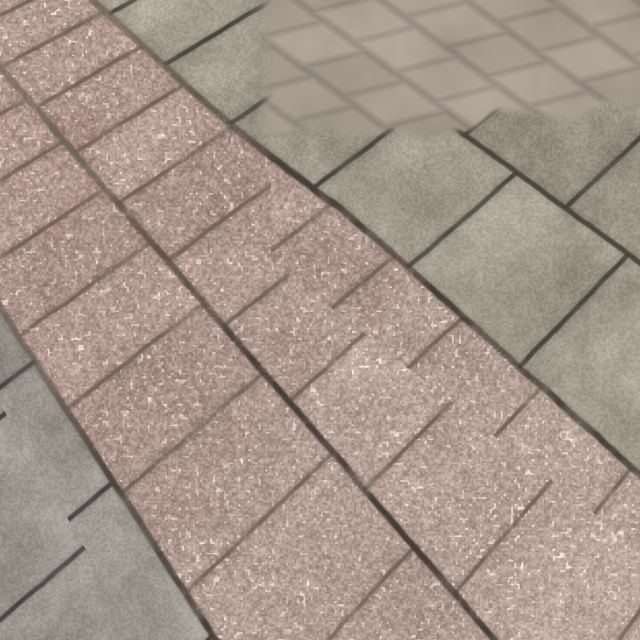
Reproduce this texture procedurally as a WebGL 1 fragment shader.

```glsl
precision highp float;
// Weathered paving seen at an angle: a two-course band of speckled red brick
// between grey slabs, with a soft, out-of-focus patch at the upper right.
// Two vanishing points give ground coordinates; joints are distances in them.
uniform vec2 u_resolution;

float hash(vec2 p) {
  vec3 q = fract(vec3(p.xyx) * 0.1031);
  q += dot(q, q.yzx + 33.33);
  return fract((q.x + q.y) * q.z);
}

float noise(vec2 p) {
  vec2 i = floor(p), f = fract(p);
  f = f * f * (3.0 - 2.0 * f);
  return mix(mix(hash(i), hash(i + vec2(1, 0)), f.x),
             mix(hash(i + vec2(0, 1)), hash(i + vec2(1, 1)), f.x), f.y);
}

float fbm(vec2 p) {
  float sum = 0.0, amp = 0.5;
  for (int i = 0; i < 4; i++) {
    sum += amp * noise(p);
    p = p * 2.03 + 17.3;
    amp *= 0.5;
  }
  return sum;
}

// Distance to the nearest of evenly spaced joints.
float repeatDist(float x, float start, float gap) {
  return abs(fract((x - start) / gap + 0.5) - 0.5) * gap;
}

float stroke(float d, float halfWidth) {
  float px = 1.0 / u_resolution.y;
  return 1.0 - smoothstep(halfWidth * 0.35, halfWidth + px, d);
}

// Soft patch: faint diagonal courses with blurred joints.
vec3 softPaving(vec2 p) {
  float across = (p.x - p.y / 0.73 - 0.462) / 0.133;
  float course = floor(across);
  float along = (p.y + 0.25 * p.x - 0.204) / 0.0625 + 0.3 * course;
  float sideGap = repeatDist(across, 0.0, 1.0) * 0.078;
  float endGap = repeatDist(along, 0.0, 1.0) * 0.06;
  float joint = max(1.0 - smoothstep(0.0, 0.011, sideGap),
                    0.75 * (1.0 - smoothstep(0.0, 0.009, endGap)));
  vec3 col = vec3(0.655, 0.605, 0.56) + 0.05 * (hash(vec2(course, floor(along)) + 40.0) - 0.5);
  col += 0.10 * (fbm(p * 13.0) - 0.47);
  return col * (1.0 - 0.13 * joint);
}

void main() {
  vec2 p = gl_FragCoord.xy / u_resolution;
  p.y = 1.0 - p.y; // measured down from the top

  // Ground coordinates: u crosses the band, n counts brick rows along it.
  vec2 wob = p + 0.0035 * (vec2(fbm(p * 28.0), fbm(p * 28.0 + 50.0)) - 0.47);
  float depth = wob.y + 0.0907 * wob.x + 1.117;
  float u = (wob.x + 0.977) / depth;
  float v = (2.684 - wob.x) / depth;
  float n = (2.0365 - v) / 0.1572;
  float uScale = depth / sqrt(1.0 + u * u);
  float nScale = 0.1572 * depth / sqrt(1.2 + v * v);

  // Band borders, and the seam where the right course shifts by half a brick.
  float rightEdge = 0.993 + 0.021 * smoothstep(0.3, 0.6, p.x);
  bool inBand = u > 0.612 && u < rightEdge;
  bool shifted = p.x > 0.423 && u > 0.84 + 0.015 * n;

  float start = 0.0, gap = 1.0, course = 1.0;
  if (u < 0.612) {
    start = u < 0.559 ? 4.77 : 4.5;
    gap = 1.46;
    course = 0.0;
  } else if (u < 0.8) {
    start = 0.75;
    gap = 0.97;
    course = 2.0;
  } else if (inBand) {
    if (shifted) { start = 3.66; gap = 0.93; course = 3.0; }
  } else {
    start = u < 1.222 ? 0.52 : 1.17;
    gap = 1.42;
    course = u < 1.222 ? 4.0 : 5.0;
  }
  float tile = hash(vec2(floor((n - start) / gap) + 20.0, course * 7.0));
  float cloud = fbm(p * 9.0 + course * 3.0) - 0.47;
  float grain = noise(p * 310.0) - 0.5;

  // Stone surfaces.
  vec3 col;
  if (inBand) {
    col = mix(vec3(0.685, 0.585, 0.55), vec3(0.70, 0.62, 0.58), smoothstep(0.3, 1.5, p.x + p.y));
    col += 0.045 * (tile - 0.5) + cloud * vec3(0.09, 0.10, 0.10);
    col += 0.16 * grain + 0.10 * (noise(p * 150.0) - 0.5);
    float chips = smoothstep(0.74, 0.95, noise(p * 185.0 + 9.0));
    col += chips * vec3(0.18, 0.19, 0.19) * (0.5 + fbm(p * 14.0));
  } else {
    col = u < 0.612 ? vec3(0.59, 0.565, 0.535) : vec3(0.625, 0.595, 0.54);
    col += 0.03 * (tile - 0.5) + 0.22 * cloud + 0.10 * (fbm(p * 45.0) - 0.47) + 0.09 * grain;
  }

  // Cross joints, then the long joints bounding each course.
  float wear = smoothstep(0.2, 0.65, fbm(p * 24.0 + 8.0));
  float crossDist = repeatDist(n, start, gap) * nScale;
  float sideDist = min(abs(u - 0.612), min(abs(u - 0.8), abs(u - rightEdge))) * uScale;
  float slabDist = abs(u - 1.222) * uScale;
  float nearest = min(crossDist, min(sideDist, slabDist));
  col *= 1.0 - 0.10 * (1.0 - smoothstep(0.0, 0.014, nearest));
  vec3 crossColor = inBand ? vec3(0.44, 0.39, 0.34) : vec3(0.29, 0.26, 0.24);
  float crossFade = inBand ? 0.45 + 0.5 * wear : 0.75 + 0.25 * wear;
  col = mix(col, crossColor, stroke(crossDist, inBand ? 0.0034 : 0.0042) * crossFade);
  vec3 sideColor = mix(vec3(0.44, 0.40, 0.35), vec3(0.27, 0.24, 0.21), smoothstep(0.1, 0.65, p.x + 0.4 * p.y));
  col = mix(col, sideColor, stroke(sideDist, 0.0058) * (0.6 + 0.4 * wear));
  col = mix(col, vec3(0.28, 0.25, 0.22), stroke(slabDist, 0.0045) * 0.9);

  // Blend in the soft patch behind a ragged border.
  float border = 0.202 - 0.032 * smoothstep(0.73, 0.78, p.x) + 0.045 * (noise(p * 18.0) - 0.5);
  float soft = smoothstep(0.395, 0.43, p.x) * (1.0 - smoothstep(-0.012, 0.012, p.y - border));
  col = mix(col, softPaving(p), soft);

  gl_FragColor = vec4(clamp(col, 0.0, 1.0), 1.0);
}
```
